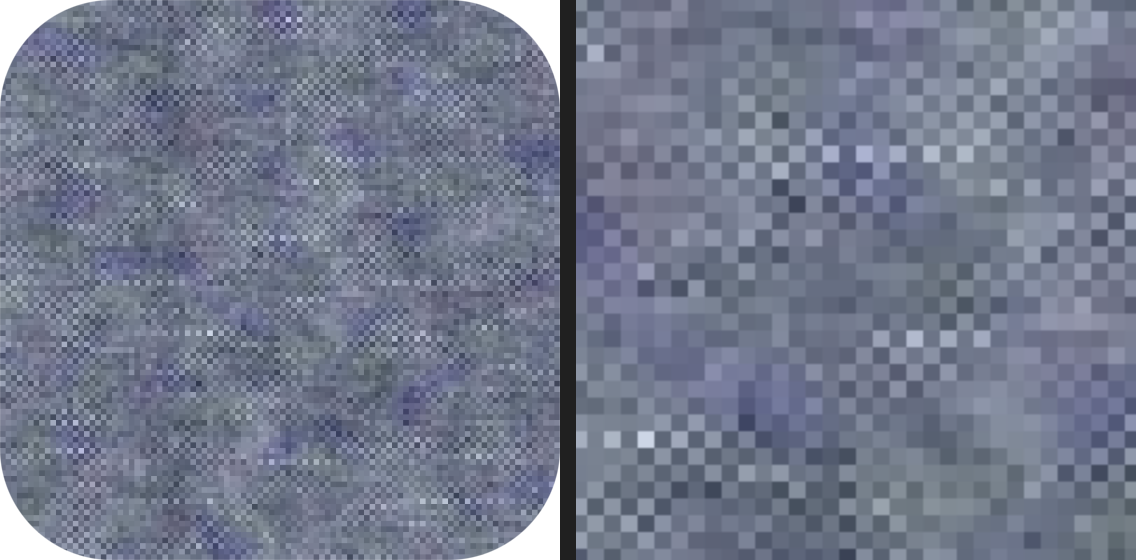
Left, the full canvas; right, a detail of the centre.
Write a three.js fragment shader that draws this texture.

```glsl
#define THREADS 100.0
#define CORNER_RADIUS 0.2
#define EDGE_SOFTNESS 0.0015
#define CELL_SOFTNESS 0.1
#define WEAVE_CONTRAST 0.08
#define GRAIN_CONTRAST 0.085
#define STREAK_CONTRAST 0.12
#define BLOTCH_CONTRAST 0.11
#define SLUB_BRIGHTNESS 0.15
#define TINT_STRENGTH 1.0
#define DENIM vec3(0.432, 0.465, 0.542)
#define BACKGROUND vec3(1.0)

varying vec2 vUv;

float hash(vec2 p) {
  vec3 q = fract(vec3(p.xyx) * 0.1031);
  q += dot(q, q.yzx + 33.33);
  return fract((q.x + q.y) * q.z);
}

vec2 gradient(vec2 corner) {
  float angle = 6.28318 * hash(corner + 17.0);
  return vec2(cos(angle), sin(angle));
}

float gradientNoise(vec2 p) {
  vec2 i = floor(p);
  vec2 f = p - i;
  vec2 u = f * f * f * (f * (f * 6.0 - 15.0) + 10.0);
  vec2 right = vec2(1.0, 0.0);
  vec2 up = vec2(0.0, 1.0);
  float bottom = mix(dot(gradient(i), f),
                     dot(gradient(i + right), f - right), u.x);
  float top = mix(dot(gradient(i + up), f - up),
                  dot(gradient(i + 1.0), f - 1.0), u.x);
  return mix(bottom, top, u.y);
}

// Brightness offset of one thread crossing
float weaveShade(vec2 cell) {
  float checker = mod(cell.x + cell.y, 2.0) * 2.0 - 1.0;
  float raised = max(checker, 0.0);

  // The over-under pattern fades in and out in patches
  float patchNoise = gradientNoise(cell * vec2(0.09, 0.16) + 41.3);
  float shade = checker * WEAVE_CONTRAST * smoothstep(-0.3, 0.4, patchNoise);

  // Uneven yarn: single crossings, weft streaks, warp streaks
  float grain = hash(cell + 3.0) + hash(cell + 211.0) - 1.0;
  float weft = gradientNoise(cell * vec2(0.13, 0.71) + 73.4);
  float shortWeft = gradientNoise(cell * vec2(0.37, 0.83) + 129.7);
  float warp = gradientNoise(cell * vec2(0.77, 0.11) + 187.2);
  shade += GRAIN_CONTRAST * grain;
  shade += STREAK_CONTRAST * (0.7 * weft + 0.6 * shortWeft + 0.45 * warp);

  // Worn and dark blotches
  float blotch = gradientNoise(cell * 0.065 + 251.6)
               + 0.7 * gradientNoise(cell * vec2(0.14, 0.19) + 307.1);
  shade += BLOTCH_CONTRAST * blotch;

  // Pale slub yarns and stray bright fibres
  float slub = smoothstep(0.3, 0.5, gradientNoise(cell * vec2(0.05, 0.87) + 363.8));
  float fibre = smoothstep(0.965, 1.0, hash(cell + 419.0));
  return shade + SLUB_BRIGHTNESS * (raised * slub + 0.7 * fibre);
}

// Indigo, green and rose shifts in the dye
vec3 dyeTint(vec2 cell) {
  float indigo = smoothstep(0.05, 0.5, gradientNoise(cell * vec2(0.085, 0.1) + 467.3));
  float hueShift = gradientNoise(cell * 0.1 + 523.9);
  vec3 tint = indigo * vec3(-0.045, -0.055, 0.015);
  tint += max(hueShift, 0.0) * vec3(0.015, 0.03, -0.06);
  tint += max(-hueShift, 0.0) * vec3(0.045, -0.015, 0.0);
  return TINT_STRENGTH * tint;
}

vec3 cellColor(vec2 cell) {
  return DENIM + weaveShade(cell) + dyeTint(cell);
}

// Square cells with narrow blended borders
vec3 fabric(vec2 uv) {
  vec2 p = uv * THREADS - 0.5;
  vec2 cell = floor(p);
  vec2 w = smoothstep(0.5 - CELL_SOFTNESS, 0.5 + CELL_SOFTNESS, p - cell);
  vec3 bottom = mix(cellColor(cell), cellColor(cell + vec2(1.0, 0.0)), w.x);
  vec3 top = mix(cellColor(cell + vec2(0.0, 1.0)), cellColor(cell + 1.0), w.x);
  return mix(bottom, top, w.y);
}

float roundedSquare(vec2 p, float halfSize, float radius) {
  vec2 q = abs(p) - halfSize + radius;
  return length(max(q, 0.0)) + min(max(q.x, q.y), 0.0) - radius;
}

void main() {
  float edge = roundedSquare(vUv - 0.5, 0.5, CORNER_RADIUS);
  float outside = smoothstep(-EDGE_SOFTNESS, EDGE_SOFTNESS, edge);
  vec3 color = mix(fabric(vUv), BACKGROUND, outside);
  gl_FragColor = vec4(clamp(color, 0.0, 1.0), 1.0);
}
```
